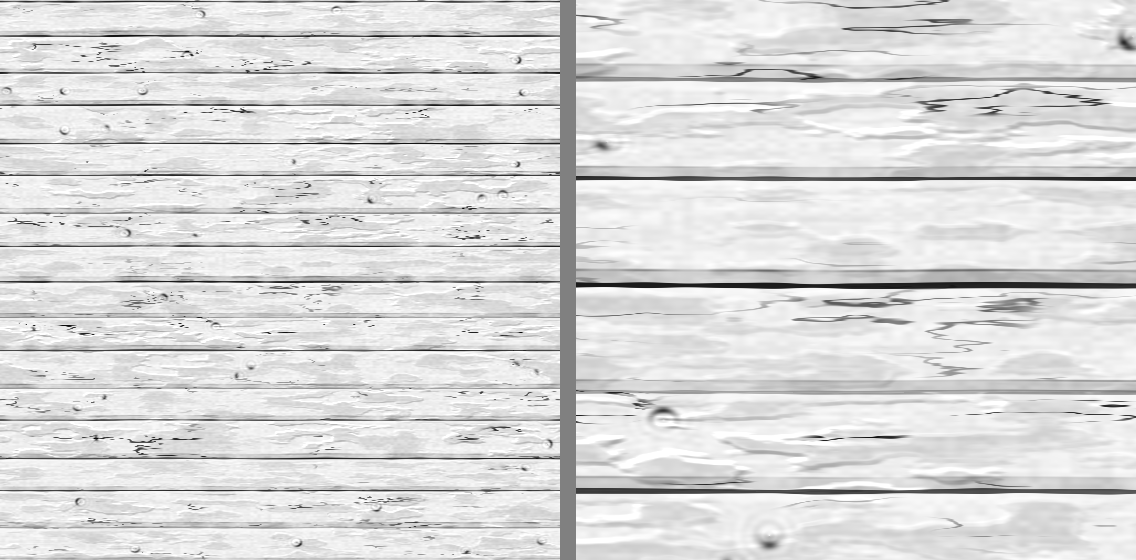
Left: the whole. Right: its middle third, enlarged.
This texture map is drawn by a Shadertoy shader. Its source:

```glsl
// Sixteen horizontal whitewashed boards with dark seams, peeling paint, splits and knots.

float hash(vec3 p) {
    p = fract(p * vec3(0.1031, 0.1030, 0.0973));
    p += dot(p, p.yxz + 33.33);
    return fract((p.x + p.y) * p.z);
}

// Value noise that wraps along x after the given period.
float noise(vec2 p, float period, float seed) {
    vec2 i = floor(p), f = fract(p);
    f = f * f * (3.0 - 2.0 * f);
    float x0 = mod(i.x, period), x1 = mod(i.x + 1.0, period);
    return mix(mix(hash(vec3(x0, i.y, seed)), hash(vec3(x1, i.y, seed)), f.x),
               mix(hash(vec3(x0, i.y + 1.0, seed)), hash(vec3(x1, i.y + 1.0, seed)), f.x), f.y);
}

float fbm(vec2 p, float period, float seed) {
    float sum = 0.0, amp = 0.533;
    for (int i = 0; i < 4; i++) {
        sum += amp * noise(p, period, seed);
        p *= 2.0;
        period *= 2.0;
        seed += 19.0;
        amp *= 0.5;
    }
    return sum;
}

// Adds one knot: x = shade change, y = vertical bend of the surrounding grain.
vec2 knot(vec2 q, float radius, float turn) {
    float d = length(q * vec2(0.8, 1.0));
    float side = 0.5 + 0.5 * dot(normalize(q + 0.0001), vec2(cos(turn), sin(turn)));
    float rim = exp(-pow((d - radius) / 0.035, 2.0));
    float rings = sin(d * 70.0) * exp(-d * 9.0);
    float core = 1.0 - smoothstep(radius * 0.6, radius, d);
    float split = exp(-pow((q.y - q.x * 0.7 * cos(turn)) / 0.025, 2.0) - q.x * q.x * 25.0);
    float shade = 0.05 * core - 0.75 * rim * side * side * side - 0.09 * rings - 0.22 * split * side;
    return vec2(shade, q.y * exp(-d * d * 12.0));
}

void mainImage(out vec4 fragColor, in vec2 fragCoord) {
    vec2 uv = fragCoord / iResolution.xy;
    float pixel = 16.0 / iResolution.y;

    // Board coordinates: v runs down each board from 0 to 1.
    float t = (1.0 - uv.y) * 16.0 - 0.05;
    t += 0.05 * sin(t * 2.7489) + 0.015 * (noise(vec2(uv.x * 12.0, 0.0), 12.0, 3.0) - 0.5);
    float board = mod(floor(t), 16.0);
    float v = fract(t);
    float wear = hash(vec3(board, 7.0, 2.0));

    // Knots scattered along the board
    vec2 knots = vec2(0.0);
    for (int i = 0; i < 4; i++) {
        float id = float(i);
        float cx = hash(vec3(board, id, 11.0));
        float cy = 0.25 + 0.45 * hash(vec3(board, id, 23.0));
        vec2 q = vec2((fract(uv.x - cx + 0.5) - 0.5) * 16.0, v - cy);
        float kind = hash(vec3(board, id, 37.0));
        float radius = 0.05 + 0.08 * hash(vec3(board, id, 41.0));
        knots += step(0.45, kind) * mix(0.4, 1.0, kind) * knot(q, radius, kind * 40.0);
    }
    float bent = v + 0.6 * knots.y;

    // Long grain and fine grit
    float grain = noise(vec2(uv.x * 14.0, bent * 26.0), 14.0, board + 50.0) - 0.5;
    float grit = noise(vec2(uv.x * 160.0, bent * 22.0), 160.0, board + 80.0) - 0.5;
    float shade = 0.935 + 0.045 * grain + 0.06 * grit;

    // Peeling paint, lit from above
    vec2 p = vec2(uv.x * 18.0, bent * 6.0);
    float paint = fbm(p, 18.0, board);
    float lifted = fbm(p - vec2(0.04, 0.24), 18.0, board);
    float patches = smoothstep(0.35, 0.75, noise(vec2(uv.x * 7.0, v * 2.0), 7.0, board + 120.0));
    float edge = smoothstep(0.48, 0.6, paint) - smoothstep(0.48, 0.6, lifted);
    shade -= 0.09 * smoothstep(0.48, 0.7, paint);
    shade += edge * mix(0.08, 0.26, patches * wear);

    // Dark splits along the grain, mostly on worn boards
    float split = fbm(vec2(uv.x * 10.0, bent * 7.0), 10.0, board + 160.0);
    float worn = smoothstep(0.6, 0.85, noise(vec2(uv.x * 12.0, v * 4.0), 12.0, board + 200.0));
    shade -= 0.8 * worn * mix(0.25, 1.0, wear) * (1.0 - smoothstep(0.005, 0.03, abs(split - 0.52)));
    shade += knots.x;

    // Seams: grey bead above, dark gap, bright lip below
    float seam = mod(round(t), 16.0);
    float d = t - round(t);
    float rough = noise(vec2(uv.x * 40.0, 0.0), 40.0, seam + 240.0);
    float run = noise(vec2(uv.x * 9.0, 0.0), 9.0, seam + 270.0);
    float depth = mix(0.4, 1.0, smoothstep(0.1, 0.6, hash(vec3(seam, 5.0, 9.0))));
    float bead = smoothstep(-0.14, -0.12, d) * (1.0 - smoothstep(-0.02, 0.0, d));
    float beadLine = 1.0 - smoothstep(0.0, 0.015 + 0.5 * pixel, abs(d + 0.125));
    float lip = smoothstep(0.01, 0.03, d) * (1.0 - smoothstep(0.06, 0.12, d));
    float gapWidth = 0.012 + 0.014 * rough;
    float gap = 1.0 - smoothstep(gapWidth - 0.5 * pixel, gapWidth + 0.5 * pixel, abs(d));
    shade -= 0.10 * bead * (0.6 + rough) + 0.35 * beadLine * run * rough;
    shade = mix(shade, 0.99, 0.6 * lip);
    shade = mix(shade, 0.06, gap * depth * (0.65 + 0.35 * run));

    fragColor = vec4(vec3(clamp(shade, 0.03, 1.0)), 1.0);
}
```
